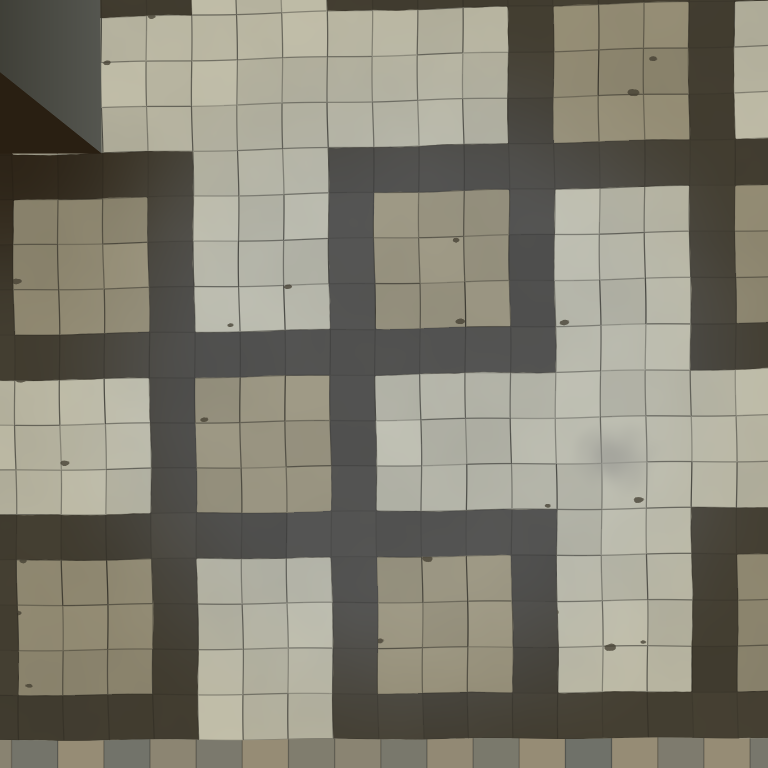
Reproduce this pattern procedurally as a Shadertoy shader.

```glsl
// Tiled floor: pale plus shapes on a diagonal lattice, beige 3x3 squares
// between them and slate bands around, all on one slightly skewed tile grid.
// Box distances give the shapes; hashes and layered sines give the wear.

#define TILE 0.0588                    // tile side, in canvas heights
#define JOINT 0.014                    // half width of a joint, in tiles
#define ROUNDING 0.05                  // corner radius of blocks, in tiles
#define VARIATION 0.045                // brightness spread between tiles
#define CHIP_RATE 0.13                 // share of joint crossings with a chip
#define PALE  vec3(0.72, 0.715, 0.655)
#define BEIGE vec3(0.605, 0.58, 0.495)
#define SLATE vec3(0.32, 0.32, 0.315)
#define BROWN vec3(0.26, 0.24, 0.19)
#define UMBER vec3(0.16, 0.12, 0.07)

float hash(vec2 p) {
    vec3 q = fract(p.xyx * vec3(0.1031, 0.1030, 0.0973));
    q += dot(q, q.yzx + 33.33);
    return fract((q.x + q.y) * q.z);
}

// Smooth irregular field, about -1 to 1
float waves(vec2 p) {
    float sum = 0.0, gain = 0.5;
    for (int i = 0; i < 4; i++) {
        sum += gain * sin(p.x + 1.3 * sin(p.y)) * cos(p.y * 0.9 + sin(p.x * 0.7));
        p = mat2(1.5, 1.1, -1.1, 1.5) * p + 2.1;
        gain *= 0.55;
    }
    return sum;
}

float box(vec2 p, vec2 halfSize) {
    vec2 d = abs(p) - halfSize + ROUNDING;
    return length(max(d, 0.0)) + min(max(d.x, d.y), 0.0) - ROUNDING;
}

float plusShape(vec2 p) {
    return min(box(p, vec2(1.5, 5.5)), box(p, vec2(5.5, 1.5)));
}

// Two interleaved square lattices make the diagonal one
float plusLattice(vec2 t) {
    vec2 p = t - vec2(9.5, 6.5);
    return min(plusShape(mod(p + 8.0, 16.0) - 8.0), plusShape(mod(p, 16.0) - 8.0));
}

float squareLattice(vec2 t) {
    return box(mod(t - vec2(0.0, 1.0), 4.0) - 1.5, vec2(1.5));
}

float cover(float d, float px) {
    return clamp(0.5 - d / px, 0.0, 1.0);
}

// Canvas position to tile coordinates, with the floor's slight skew
vec2 floorGrid(vec2 uv) {
    float down = 1.0 - uv.y;
    return vec2((uv.x - 0.2487 - 0.0104 * down) / (0.0589 - 0.0004 * down),
                (uv.y - 0.0358 - 0.0037 * uv.x) / (0.0586 + 0.00147 * uv.x));
}

// Row of small mixed tiles along the lower edge
vec3 borderStrip(vec2 uv, float px) {
    float x = (uv.x - 0.015) / 0.0601, id = floor(x);
    float warm = clamp(mod(id, 2.0) * 0.6 + 0.5 * hash(vec2(id, 7.0)), 0.0, 1.0);
    vec3 col = mix(vec3(0.43, 0.44, 0.41), vec3(0.59, 0.55, 0.46), warm);
    float seam = abs(fract(x + 0.5) - 0.5) - JOINT;
    return col * (1.0 - 0.25 * cover(seam, px));
}

// Dark wall corner at the upper left, with the shadow below it
vec3 wallCorner(vec3 col, vec2 uv, float px) {
    float down = 1.0 - uv.y;
    float edge = max(uv.x - 0.1305 - 0.01 * down, down - 0.2);
    float face = down - 0.094 - 0.8 * uv.x;
    vec3 panel = mix(vec3(0.25, 0.25, 0.22), vec3(0.33, 0.335, 0.31), uv.x / 0.13);
    return mix(col, mix(UMBER, panel, cover(face, px)), cover(edge, px));
}

void mainImage(out vec4 fragColor, in vec2 fragCoord) {
    vec2 uv = fragCoord / iResolution.y;
    float pixel = 1.0 / iResolution.y, px = pixel / TILE;
    vec2 t = floorGrid(uv);
    t += 0.014 * vec2(sin(t.y * 1.9 + sin(t.x)), sin(t.x * 1.7 + sin(t.y)));
    vec2 id = floor(t);
    float cloud = waves(t * 0.7);

    // Layers: slate bands, beige squares, pale pluses
    float ragged = 0.02 * waves(t * 4.0);
    float pale = cover(plusLattice(t) + ragged, px);
    float block = max(pale, cover(squareLattice(t) + ragged, px));
    float warm = smoothstep(0.25, 0.52, length(uv - vec2(0.54, 0.49)));
    vec3 band = mix(SLATE, BROWN, warm);
    band = mix(band, UMBER, 0.8 * smoothstep(0.26, 0.02, length(uv - vec2(0.0, 0.82))));
    vec3 light = mix(vec3(0.99, 1.0, 1.02), vec3(1.0, 0.99, 0.96), warm);
    vec3 col = mix(band, mix(BEIGE * (1.0 - 0.08 * warm), PALE, pale) * light, block);
    col *= 1.0 + VARIATION * (2.0 * hash(id + 40.0) - 1.0) + 0.025 * cloud;

    // Joints, uneven from tile to tile and faint on the bands
    vec2 gap = abs(fract(t + 0.5) - 0.5) - JOINT;
    vec2 crossing = floor(t + 0.5);
    float upright = cover(gap.x, px) * mix(0.25, 0.6, hash(vec2(crossing.x, id.y) + 80.0));
    float level = cover(gap.y, px) * mix(0.18, 0.45, hash(vec2(id.x, crossing.y) + 120.0));
    col *= 1.0 - max(upright, level) * mix(0.3, 1.0, block);

    // Chips near the crossings and one grey scuff
    vec2 chip = t - crossing - 0.5 * (vec2(hash(crossing + 9.0), hash(crossing + 23.0)) - 0.5);
    float chipSize = 0.05 + 0.05 * hash(crossing + 61.0) + 0.03 * waves(t * 9.0);
    float chipped = step(hash(crossing + 50.0), CHIP_RATE) * block;
    col = mix(col, BROWN, 0.75 * chipped * cover(length(chip * vec2(0.8, 1.3)) - chipSize, px));
    float scuff = length((t - vec2(9.2, 6.1)) * vec2(0.75, 0.9)) + 0.5 * cloud;
    col = mix(col, vec3(0.59, 0.59, 0.57), 0.6 * pale * smoothstep(1.0, 0.4, scuff));

    col = mix(col, borderStrip(uv, px), cover(t.y, px));
    col = wallCorner(col, uv, pixel);
    fragColor = vec4(col, 1.0);
}
```
